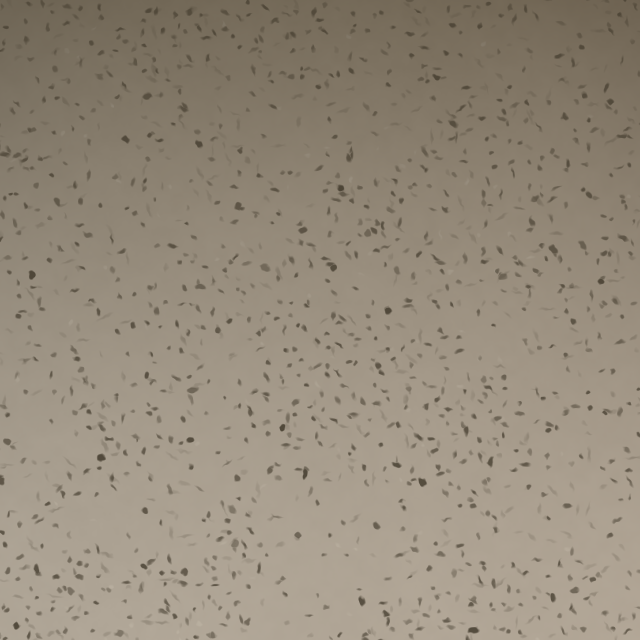
A three.js fragment shader for this texture:

```glsl
#define BASE_COLOR vec3(0.692, 0.650, 0.590)
#define TOP_COLOR vec3(0.450, 0.408, 0.340)
#define FLECK_COLOR vec3(0.270, 0.240, 0.185)
#define CHIP_COLOR vec3(0.790, 0.755, 0.690)
#define FLECK_CELLS 42.0
#define GRAIN_CELLS 17.0
#define GHOST_CELLS 33.0
#define CHIP_CELLS 24.0
#define EDGE_SOFTNESS 0.0016
#define MAIN_TILT -0.6
#define MOTTLE 0.016

varying vec2 vUv;

// Sine-free hashes
float hash1(vec2 p) {
  vec3 q = fract(vec3(p.xyx) * 0.1031);
  q += dot(q, q.yzx + 33.33);
  return fract((q.x + q.y) * q.z);
}

vec3 hash3(vec2 p) {
  vec3 q = fract(vec3(p.xyx) * vec3(0.1031, 0.1030, 0.0973));
  q += dot(q, q.yxz + 33.33);
  return fract((q.xxy + q.yzz) * q.zyx);
}

float valueNoise(vec2 p) {
  vec2 cell = floor(p);
  vec2 f = fract(p);
  f = f * f * (3.0 - 2.0 * f);
  float low = mix(hash1(cell), hash1(cell + vec2(1.0, 0.0)), f.x);
  float high = mix(hash1(cell + vec2(0.0, 1.0)), hash1(cell + 1.0), f.x);
  return mix(low, high, f.y);
}

float fbm(vec2 p) {
  float sum = 0.0;
  float weight = 0.5;
  for (int i = 0; i < 4; i++) {
    sum += weight * valueNoise(p);
    p = p * 2.03 + 17.1;
    weight *= 0.5;
  }
  return sum;
}

// Soft coverage of an ellipse with the given half axes
float ellipse(vec2 p, vec2 radii, float softness) {
  float dist = (length(p / radii) - 1.0) * radii.y;
  return 1.0 - smoothstep(-softness, softness, dist);
}

// Scattered tilted flecks, at most one per grid cell
float flecks(vec2 uv, float cells, float share, vec2 smallest, vec2 largest, float seed) {
  vec2 home = floor(uv * cells);
  float cover = 0.0;
  for (int y = -1; y <= 1; y++) {
    for (int x = -1; x <= 1; x++) {
      vec2 cell = home + vec2(float(x), float(y));
      vec3 place = hash3(cell + seed);
      vec3 form = hash3(cell + seed + 71.7);
      vec2 center = (cell + place.xy) / cells;
      float clump = smoothstep(0.2, 0.8, valueNoise(center * 11.0 + seed));
      float present = step(place.z, share * (0.45 + 1.1 * clump));
      float angle = MAIN_TILT + (form.x - 0.5) * 2.6;
      float c = cos(angle);
      float s = sin(angle);
      vec2 local = mat2(c, -s, s, c) * (uv - center);
      vec2 radii = mix(smallest, largest, vec2(form.y * form.y, form.z));
      float strength = mix(0.45, 1.0, hash1(cell + seed + 139.3));
      cover = max(cover, present * strength * ellipse(local, radii, EDGE_SOFTNESS));
    }
  }
  return cover;
}

void main() {
  vec2 uv = vUv;

  // Light falling off towards the top, with faint warm and cool sides
  float shade = uv.y * (0.25 + 0.75 * uv.y);
  vec3 color = mix(BASE_COLOR, TOP_COLOR, shade);
  color += vec3(0.008, 0.0, -0.004) * (uv.x - 0.5);
  color *= 1.0 - 0.05 * uv.y * pow(abs(2.0 * uv.x - 1.0), 3.0);

  // Cloudy mottling and fine surface grain
  color += MOTTLE * (fbm(uv * 6.0) - 0.47);
  color += MOTTLE * (fbm(uv * 55.0 + 9.0) - 0.47);

  // Ragged outlines from a small warp
  vec2 wobble = vec2(valueNoise(uv * 170.0), valueNoise(uv * 170.0 + 43.0)) - 0.5;
  vec2 p = uv + 0.004 * wobble;

  // Pale chips and faint buried flecks
  float chips = flecks(p, CHIP_CELLS, 0.16, vec2(0.003, 0.0015), vec2(0.006, 0.003), 311.0);
  color = mix(color, CHIP_COLOR * (1.0 - 0.3 * shade), 0.35 * chips);
  float ghosts = flecks(p, GHOST_CELLS, 0.5, vec2(0.004, 0.0016), vec2(0.010, 0.003), 211.0);
  color = mix(color, FLECK_COLOR, 0.24 * ghosts);

  // Small dark flecks and sparse larger grains
  float small = flecks(p, FLECK_CELLS, 0.58, vec2(0.0034, 0.002), vec2(0.0072, 0.0034), 11.0);
  float large = flecks(p, GRAIN_CELLS, 0.3, vec2(0.005, 0.0036), vec2(0.0085, 0.0052), 111.0);
  color = mix(color, FLECK_COLOR, max(0.76 * small, 0.88 * large));

  gl_FragColor = vec4(color, 1.0);
}
```
